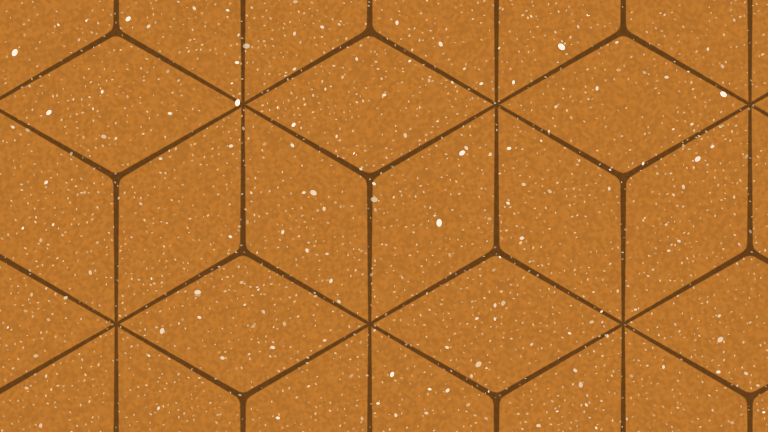
Reproduce this pattern procedurally as a Shadertoy shader.

```glsl
// Speckled ochre tiles laid as tumbling blocks: each point of a triangular
// lattice sends six tapered grout lines to the corners of its hexagonal cell.
// Fine mottling and three sizes of hashed pale flecks cover tiles and grout.

#define SPACING 0.5868                    // lattice step, in canvas heights
#define ANCHOR vec2(0.5625, 0.758)        // one six-way crossing
#define GROUT_THIN 0.0036                 // half width at six-way crossings
#define GROUT_WIDE 0.0066                 // half width at three-way joints
#define JOINT_RADIUS 0.0078
#define JOINT_BLEND 0.012
#define MOTTLE_SCALE 150.0
#define MOTTLE_DEPTH 0.13
#define TILE_COLOR vec3(0.73, 0.46, 0.18)
#define GROUT_COLOR vec3(0.40, 0.25, 0.10)
#define FLECK_COLOR vec3(0.99, 0.95, 0.90)

const float PI = 3.14159;

vec3 hash3(vec2 p) {
    vec3 q = fract(p.xyx * vec3(0.1031, 0.1030, 0.0973));
    q += dot(q, q.yxz + 33.33);
    return fract((q.xxy + q.yzz) * q.zyx);
}

float valueNoise(vec2 p) {
    vec2 i = floor(p), f = fract(p);
    f = f * f * (3.0 - 2.0 * f);
    float low = mix(hash3(i).x, hash3(i + vec2(1, 0)).x, f.x);
    float high = mix(hash3(i + vec2(0, 1)).x, hash3(i + vec2(1, 1)).x, f.x);
    return mix(low, high, f.y);
}

mat2 rotation(float a) {
    float c = cos(a), s = sin(a);
    return mat2(c, s, -s, c);
}

float smoothMin(float a, float b, float k) {
    float h = max(k - abs(a - b), 0.0) / k;
    return min(a, b) - 0.25 * h * h * k;
}

// Offset from the nearest point of the triangular lattice
vec2 latticeOffset(vec2 p) {
    vec2 period = SPACING * vec2(1.0, sqrt(3.0));
    vec2 a = mod(p + 0.5 * period, period) - 0.5 * period;
    vec2 b = mod(p, period) - 0.5 * period;
    return dot(a, a) < dot(b, b) ? a : b;
}

// Signed distance to the grout, with six spokes folded onto one
float groutDistance(vec2 p) {
    vec2 q = latticeOffset(p);
    float angle = mod(atan(q.y, q.x), PI / 3.0) - PI / 6.0;
    vec2 spoke = length(q) * vec2(cos(angle), sin(angle));
    float reach = SPACING / sqrt(3.0);
    float halfWidth = mix(GROUT_THIN, GROUT_WIDE, clamp(spoke.x / reach, 0.0, 1.0));
    float joint = length(spoke - vec2(reach, 0.0)) - JOINT_RADIUS;
    return smoothMin(abs(spoke.y) - halfWidth, joint, JOINT_BLEND);
}

// One layer of stretched flecks, at most one in each grid cell
float fleckLayer(vec2 p, float cell, float radius, float density, float seed, float px) {
    p = rotation(0.4 + seed) * p + 7.3 * seed;
    vec2 id = floor(p / cell);
    vec3 place = hash3(id + 37.0 * seed);
    vec3 form = hash3(id + 91.0 * seed + 13.0);
    vec2 d = p - (id + 0.2 + 0.6 * place.xy) * cell;
    d = rotation(PI * form.x) * d * vec2(0.85, 1.2);
    float r = radius * mix(0.6, 1.1, form.y);
    float cover = 1.0 - smoothstep(r - 0.8 * px, r + 0.8 * px, length(d));
    return cover * step(place.z, density) * mix(0.35, 1.0, form.z);
}

float flecks(vec2 p, float px) {
    float clump = mix(0.6, 1.4, valueNoise(p * 9.0 + 4.0));
    float cell = 0.0165, radius = 0.0026, density = 0.40, strength = 0.65;
    float cover = 0.0;
    for (int i = 0; i < 3; i++) {
        float layer = fleckLayer(p, cell, radius, density * clump, float(i + 1), px);
        cover = max(cover, min(layer * strength, 1.0));
        cell *= 2.9;
        radius *= 1.65;
        density *= 0.75;
        strength *= 1.5;
    }
    return cover;
}

void mainImage(out vec4 fragColor, in vec2 fragCoord) {
    float px = 1.0 / iResolution.y;
    vec2 p = fragCoord * px;

    // Tiles and grout
    float grout = 1.0 - smoothstep(-px, px, groutDistance(p - ANCHOR));
    vec3 color = mix(TILE_COLOR, GROUT_COLOR, grout);

    // Surface mottling
    float mottle = valueNoise(rotation(0.6) * p * MOTTLE_SCALE) - 0.5;
    color *= 1.0 + MOTTLE_DEPTH * mottle;

    // Pale flecks
    color = mix(color, FLECK_COLOR, flecks(p, px));
    fragColor = vec4(color, 1.0);
}
```
